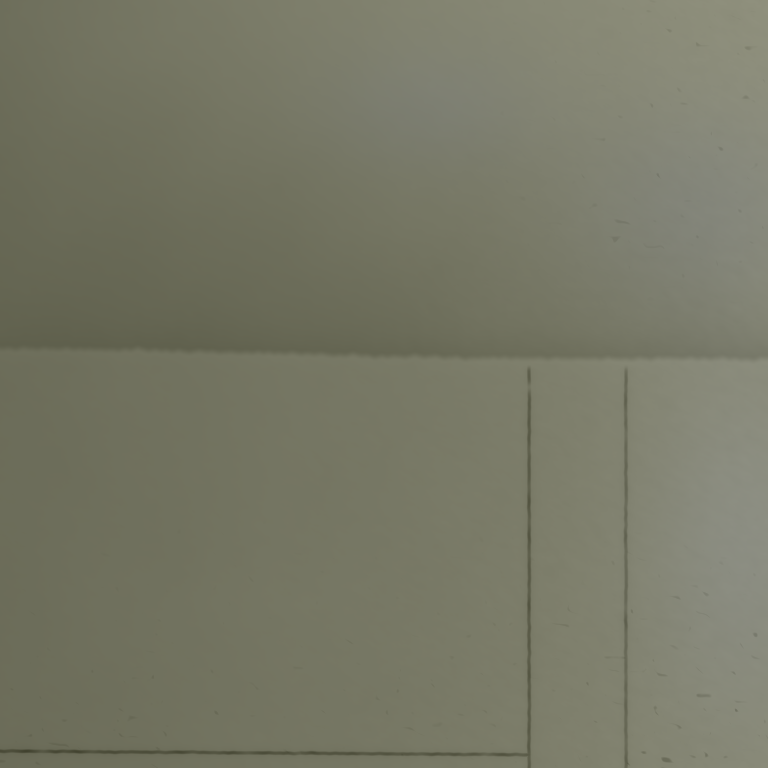
This texture is drawn by a WebGL 1 fragment shader. Its source:

```glsl
precision highp float;

uniform vec2 u_resolution;

const float EDGE_LEFT = 0.546;
const float EDGE_RIGHT = 0.533;
const float EDGE_SOFTNESS = 0.006;
const float CREASE_DEPTH = 0.045;
const float CREASE_HEIGHT = 0.035;
const float GROOVE_LEFT_X = 0.689;
const float GROOVE_RIGHT_X = 0.815;
const float GROOVE_TOP = 0.522;
const float GROOVE_WIDTH = 0.0021;
const float GROOVE_DEPTH = 0.17;
const float SPECK_DEPTH = 0.10;
const float WARMTH = 0.072;

vec2 hashGradient(vec2 cell) {
  vec2 p = vec2(dot(cell, vec2(127.1, 311.7)), dot(cell, vec2(269.5, 183.3)));
  return 2.0 * fract(sin(p) * 43758.5) - 1.0;
}

float gradientNoise(vec2 p) {
  vec2 cell = floor(p);
  vec2 f = fract(p);
  vec2 w = f * f * f * (f * (f * 6.0 - 15.0) + 10.0);
  float a = dot(hashGradient(cell), f);
  float b = dot(hashGradient(cell + vec2(1.0, 0.0)), f - vec2(1.0, 0.0));
  float c = dot(hashGradient(cell + vec2(0.0, 1.0)), f - vec2(0.0, 1.0));
  float d = dot(hashGradient(cell + vec2(1.0, 1.0)), f - vec2(1.0, 1.0));
  return mix(mix(a, b, w.x), mix(c, d, w.x), w.y);
}

float fbm(vec2 p) {
  float sum = 0.0;
  float amplitude = 0.5;
  for (int i = 0; i < 4; i++) {
    sum += amplitude * gradientNoise(p);
    p = p * 2.03 + 17.3;
    amplitude *= 0.5;
  }
  return sum;
}

float glow(vec2 p, vec2 center, vec2 radius) {
  vec2 d = (p - center) / radius;
  return exp(-dot(d, d));
}

// Coordinates stretched along the falling diagonal of the fibres.
vec2 fibreSpace(vec2 p) {
  return vec2(0.88 * p.x - 0.47 * p.y, 1.9 * (0.47 * p.x + 0.88 * p.y));
}

float groove(float offset, float along, float seed) {
  float wobble = 0.0013 * gradientNoise(vec2(along * 90.0, seed))
               + 0.0012 * gradientNoise(vec2(along * 18.0, seed + 5.0));
  float wear = 0.8 + 0.6 * gradientNoise(vec2(along * 45.0, seed + 9.0));
  float pixel = 1.0 / u_resolution.y;
  float d = abs(offset + wobble);
  float core = 1.0 - smoothstep(GROOVE_WIDTH - pixel, GROOVE_WIDTH + pixel, d);
  return wear * (0.75 * core + 0.25 * exp(-d / 0.004));
}

float upperTone(vec2 p) {
  float low = 0.392 + 0.02 * p.x + 0.11 * p.x * p.x;
  float high = 0.43 + 0.18 * p.x - 0.05 * p.x * p.x;
  return mix(low, high, smoothstep(0.52, 1.05, p.y));
}

float lowerTone(vec2 p) {
  float tone = 0.422 + 0.09 * p.x;
  tone += 0.022 * smoothstep(0.6, 1.0, p.x);
  return tone + 0.02 * glow(p, vec2(0.97, 0.33), vec2(0.14, 0.2));
}

void main() {
  vec2 uv = gl_FragCoord.xy / u_resolution;

  // Two planes meeting at a fuzzy, slightly sloping crease.
  float edge = mix(EDGE_LEFT, EDGE_RIGHT, smoothstep(0.0, 0.75, uv.x));
  edge += 0.004 * gradientNoise(vec2(uv.x * 75.0, 2.0))
        + 0.003 * gradientNoise(vec2(uv.x * 19.0, 8.0));
  float height = uv.y - edge;
  float upper = smoothstep(-EDGE_SOFTNESS, EDGE_SOFTNESS, height);
  float tone = mix(lowerTone(uv), upperTone(uv), upper);
  tone -= upper * CREASE_DEPTH * (0.5 + 0.7 * uv.x) * exp(-max(height, 0.0) / CREASE_HEIGHT);
  tone += 0.012 * (1.0 - upper) * exp(min(height, 0.0) / 0.012);

  // Mottled grain, rougher toward the right.
  float rough = 0.25 + 0.75 * smoothstep(0.3, 1.0, uv.x + 0.25 * (0.5 - uv.y));
  tone += 0.012 * fbm(uv * 7.0) + 0.018 * rough * fbm(fibreSpace(uv) * 38.0);

  // Scattered short fibres and pits.
  float upperRight = smoothstep(0.55, 0.95, uv.x) * smoothstep(0.58, 0.7, uv.y);
  float lowerBand = smoothstep(0.4, 0.05, uv.y) * (0.4 + 0.6 * smoothstep(0.6, 0.9, uv.x));
  float density = max(0.55 * upperRight, lowerBand);
  float clusters = 0.12 * gradientNoise(uv * 14.0 + 3.0);
  float fibre = gradientNoise(fibreSpace(uv) * 62.0 + 1.5 * gradientNoise(uv * 40.0));
  float specks = smoothstep(0.33, 0.6, fibre + clusters + 0.08 * (density - 0.5));
  tone -= SPECK_DEPTH * density * specks;

  // Incised panel lines.
  float below = 1.0 - smoothstep(GROOVE_TOP - 0.006, GROOVE_TOP + 0.004, uv.y);
  float gap = 1.0 - 0.75 * glow(uv, vec2(GROOVE_LEFT_X, 0.496), vec2(0.03, 0.008));
  float lines = groove(uv.x - GROOVE_LEFT_X, uv.y, 1.0) * below * gap;
  lines = max(lines, 0.8 * groove(uv.x - GROOVE_RIGHT_X, uv.y, 31.0) * below);
  float baseY = 0.022 - 0.007 * uv.x;
  float baseEnd = 1.0 - smoothstep(GROOVE_LEFT_X, GROOVE_LEFT_X + 0.004, uv.x);
  lines = max(lines, groove(uv.y - baseY, uv.x, 63.0) * baseEnd);
  tone -= GROOVE_DEPTH * lines;

  // Warm grey with cooler light patches.
  float cool = 0.8 * glow(uv, vec2(0.56, 0.86), vec2(0.14, 0.08))
             + glow(uv, vec2(0.92, 0.73), vec2(0.17, 0.14))
             + glow(uv, vec2(0.97, 0.28), vec2(0.13, 0.24));
  vec3 color = vec3(tone, tone + 0.003, tone - WARMTH);
  color += cool * vec3(-0.004, 0.0, 0.03);
  gl_FragColor = vec4(clamp(color, 0.0, 1.0), 1.0);
}
```
